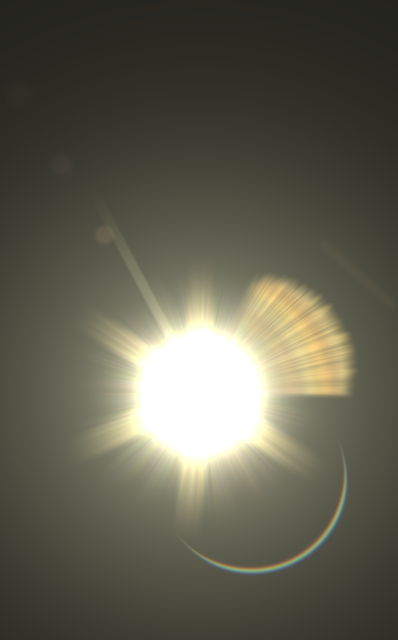
Reproduce this background procedurally as a Shadertoy shader.

```glsl
#define SUN_POS vec2(0.003, -0.116)
#define SUN_RADIUS 0.100
#define HAZE_RADIUS 0.345
#define HALO_FALLOFF 0.030
#define RING_POS vec2(0.082, -0.245)
#define RING_RADIUS 0.147
#define GHOST_STEP vec2(-0.151, 0.249)
#define BEAM_COLOR vec3(0.21, 0.175, 0.10)
#define FAN_COLOR vec3(0.43, 0.33, 0.15)
#define TAU 6.28319

float hash(vec2 p) {
    vec3 q = fract(vec3(p.xyx) * 0.1031);
    q += dot(q, q.yzx + 33.33);
    return fract((q.x + q.y) * q.z);
}

// Smooth noise around a full turn, joined without a seam
float angularNoise(float angle, float cells, float seed) {
    float x = fract(angle / TAU) * cells;
    float i = floor(x), f = fract(x);
    f = f * f * (3.0 - 2.0 * f);
    return mix(hash(vec2(i, seed)), hash(vec2(mod(i + 1.0, cells), seed)), f);
}

float fadeOut(float near, float far, float x) {
    return 1.0 - smoothstep(near, far, x);
}

vec2 direction(float angle) {
    return vec2(cos(angle), sin(angle));
}

// Soft parallel-sided shaft of light leaving the sun
float beam(vec2 d, float angle, float halfWidth, float reach) {
    vec2 axis = direction(angle);
    float along = dot(d, axis);
    float across = abs(dot(d, vec2(-axis.y, axis.x)));
    return fadeOut(halfWidth * 0.5, halfWidth * 1.2, across)
         * smoothstep(0.0, 0.05, along) * fadeOut(reach * 0.45, reach, along);
}

vec3 sunRays(vec2 d, float r, float angle) {
    // Fine tinted needles of uneven length
    float reach = 0.17 + 0.05 * angularNoise(angle, 72.0, 3.0);
    float needles = 0.25 + 0.45 * angularNoise(angle, 150.0, 7.0)
                  + 0.35 * angularNoise(angle, 290.0, 11.0);
    vec3 tint = vec3(angularNoise(angle, 110.0, 17.0),
                     angularNoise(angle, 110.0, 19.0),
                     angularNoise(angle, 110.0, 23.0));
    vec3 light = needles * fadeOut(0.08, reach, r)
               * (vec3(0.10, 0.09, 0.055) + 0.07 * tint);

    // Broad beams about sixty degrees apart
    float grain = 0.82 + 0.3 * angularNoise(angle, 240.0, 29.0);
    for (int k = 0; k < 5; k++) {
        float n = float(k);
        float a = radians(90.0 + 60.0 * n - 6.0 * sin(n * TAU / 10.0));
        light += BEAM_COLOR * grain * beam(d, a, 0.023, k == 0 ? 0.22 : 0.24);
    }
    // Long narrow streak
    light += vec3(0.10, 0.10, 0.075) * beam(d, radians(118.0), 0.009, 0.38);
    return light;
}

// Golden fan of bristles with a curved outer rim
vec3 goldenFan(float r, float angle) {
    float rim = 0.247 - 0.08 * (angle - 0.4) * (angle - 0.4);
    rim += 0.006 * (angularNoise(angle, 210.0, 31.0) - 0.5);
    float sector = smoothstep(-0.04, 0.03, angle) * fadeOut(1.02, 1.20, angle);
    float body = smoothstep(0.09, 0.19, r) * fadeOut(rim - 0.022, rim + 0.008, r);
    float bristles = 0.65 + 0.35 * angularNoise(angle + r * 0.25, 480.0, 37.0)
                   + 0.25 * angularNoise(angle - r * 0.15, 210.0, 41.0);
    float bands = 0.97 + 0.04 * sin(r * 230.0 + angle * 3.0);
    vec3 fringe = 0.025 * cos(r * 100.0 + vec3(0.0, 1.2, 2.4));
    return sector * body * bristles * bands * (FAN_COLOR + fringe);
}

// Spectral crescent, thickest at its lower right
vec3 crescent(vec2 p) {
    vec2 d = p - RING_POS;
    float facing = dot(d / max(length(d), 0.001), direction(radians(-60.0)));
    float width = 0.0016 + 0.0028 * smoothstep(0.1, 1.0, facing);
    vec3 offset = (length(d) - RING_RADIUS) / width - vec3(-0.5, 0.0, 0.5);
    return vec3(0.31, 0.34, 0.27) * exp(-1.3 * offset * offset)
         * smoothstep(0.03, 0.85, facing);
}

vec3 lensGhosts(vec2 p) {
    vec3 light = vec3(0.0);
    for (int k = 0; k < 3; k++) {
        float n = float(k);
        float dist = length(p - SUN_POS - GHOST_STEP * (1.0 + 0.44 * n));
        float size = 0.017 + 0.003 * n;
        light += vec3(0.085, 0.05, 0.04) / (1.0 + 1.8 * n)
               * fadeOut(size * 0.45, size * 1.2, dist);
    }
    // Faint slanted glint at the right
    vec2 start = vec2(0.197, 0.116), span = vec2(0.104, -0.091);
    vec2 q = p - start;
    float t = clamp(dot(q, span) / dot(span, span), 0.0, 1.0);
    light += vec3(0.03, 0.02, 0.008) * fadeOut(0.0, 0.014, length(q - span * t));
    return light;
}

void mainImage(out vec4 fragColor, in vec2 fragCoord) {
    vec2 p = (fragCoord - 0.5 * iResolution.xy) / iResolution.y;
    vec2 d = p - SUN_POS;
    float r = length(d), angle = atan(d.y, d.x + 1e-6);

    // Dim sky and wide haze
    float haze = exp(-r * r / (HAZE_RADIUS * HAZE_RADIUS));
    vec3 color = vec3(0.135, 0.135, 0.112) + vec3(0.385, 0.385, 0.325) * haze;

    // Lens light, then the overexposed sun
    color += sunRays(d, r, angle) + goldenFan(r, angle);
    color += crescent(p) + lensGhosts(p);
    color += vec3(0.49, 0.47, 0.40) * exp((SUN_RADIUS - r) / HALO_FALLOFF);
    fragColor = vec4(clamp(color, 0.0, 1.0), 1.0);
}
```
